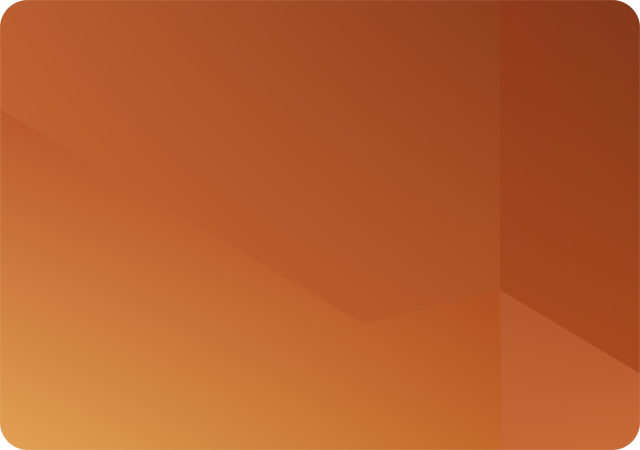
Give the GLSL for this background, as a WebGL 2 fragment shader.

```glsl
#version 300 es
precision highp float;
// A warm copper card with rounded corners, folded into four flat facets.
// Each facet is a bilinear blend of four corner colours, and the facets
// are joined by antialiased half-planes along the fold lines.

uniform vec2 u_resolution;
out vec4 outColor;

// Fold points, as fractions of the canvas
const vec2 FOLD_LEFT = vec2(0.0, 0.758);
const vec2 FOLD_VALLEY = vec2(0.569, 0.279);
const vec2 FOLD_PEAK = vec2(0.781, 0.356);
const vec2 FOLD_RIGHT = vec2(1.0, 0.170);
const vec2 FOLD_BASE = vec2(0.785, 0.0);

// Card outline, in canvas heights
const float CORNER_RADIUS = 0.062;
const vec3 PAPER = vec3(1.0);

// Facet colours: bottom left, bottom right, top left, top right
const mat4x3 SKY = mat4x3(0.82, 0.44, 0.21,  0.72, 0.35, 0.155,
                          0.73, 0.37, 0.19,  0.52, 0.21, 0.10);
const mat4x3 SHADE = mat4x3(0.695, 0.32, 0.14,  0.69, 0.305, 0.125,
                            0.57, 0.23, 0.11,  0.52, 0.22, 0.10);
const mat4x3 GLOW = mat4x3(0.89, 0.63, 0.33,  0.76, 0.41, 0.17,
                           0.73, 0.35, 0.17,  0.62, 0.20, 0.08);
const mat4x3 WEDGE = mat4x3(0.77, 0.41, 0.21,  0.79, 0.42, 0.215,
                            0.71, 0.35, 0.18,  0.68, 0.31, 0.15);

// Bilinear colour over the box from lo to hi
vec3 facetColor(mat4x3 corners, vec2 uv, vec2 lo, vec2 hi) {
  vec2 t = (uv - lo) / (hi - lo);
  return mix(mix(corners[0], corners[1], t.x),
             mix(corners[2], corners[3], t.x), t.y);
}

// Signed distance to the line a-b, positive on its left side
float lineSide(vec2 p, vec2 a, vec2 b) {
  vec2 dir = normalize(b - a);
  return dir.x * (p.y - a.y) - dir.y * (p.x - a.x);
}

float roundedBox(vec2 p, vec2 halfSize, float radius) {
  vec2 q = abs(p) - halfSize + radius;
  return length(max(q, 0.0)) + min(max(q.x, q.y), 0.0) - radius;
}

// Coverage of the region where d is negative
float cover(float d, float pixel) {
  return 1.0 - smoothstep(-0.75 * pixel, 0.75 * pixel, d);
}

void main() {
  vec2 uv = gl_FragCoord.xy / u_resolution;
  vec2 scale = vec2(u_resolution.x / u_resolution.y, 1.0);
  vec2 p = uv * scale;
  float pixel = 1.0 / u_resolution.y;

  // Fold points in canvas heights
  vec2 valley = FOLD_VALLEY * scale;
  vec2 peak = FOLD_PEAK * scale;

  // Distances to the folds
  float ridge = min(lineSide(p, FOLD_LEFT * scale, valley),
                    lineSide(p, valley, peak));
  float slope = lineSide(p, peak, FOLD_RIGHT * scale);
  float seam = lineSide(p, FOLD_BASE * scale, peak);

  // Upper facets, split by a faint vertical fold
  vec3 sky = facetColor(SKY, uv, vec2(0.0), vec2(1.0));
  vec3 shade = facetColor(SHADE, uv, vec2(FOLD_PEAK.x, 0.0), vec2(1.0));
  vec3 left = sky;
  vec3 right = mix(sky, shade, cover(peak.x - p.x, pixel));

  // Lower facets: the glowing slope and the pale wedge
  vec3 glow = facetColor(GLOW, uv, vec2(0.0), vec2(FOLD_PEAK.x, FOLD_LEFT.y));
  vec3 wedge = facetColor(WEDGE, uv, vec2(FOLD_PEAK.x, 0.0), vec2(1.0, FOLD_PEAK.y));
  left = mix(left, glow, cover(ridge, pixel));
  right = mix(right, wedge, cover(slope, pixel));

  // Join at the seam, which stands upright above the peak
  float split = p.y < peak.y ? seam : peak.x - p.x;
  vec3 color = mix(left, right, cover(split, pixel));

  // Rounded card on plain paper
  float card = roundedBox(p - 0.5 * scale, 0.5 * scale, CORNER_RADIUS);
  outColor = vec4(mix(PAPER, color, cover(card, pixel)), 1.0);
}
```
